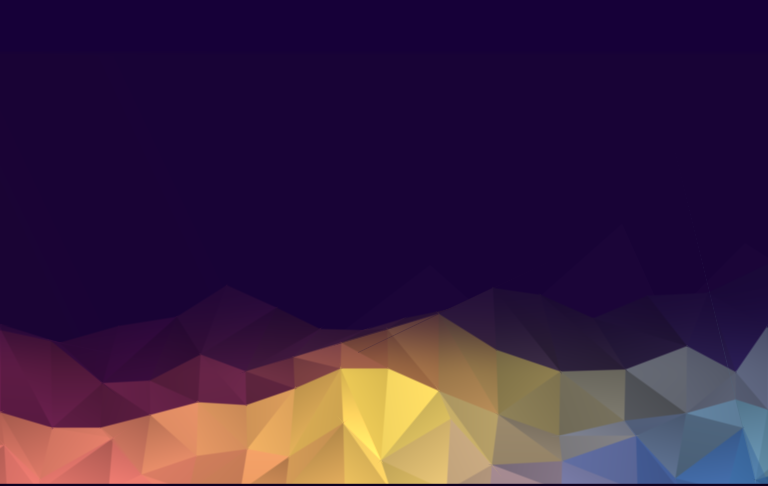
Give the GLSL for this background, as a Shadertoy shader.

```glsl
// A low-poly mountain band glowing coral, yellow and blue under a violet night.
// Three ridges made of tent functions shape a warped strip mesh; each triangle
// gets a tone from a colour ramp, a hashed shade and slope, and a height fade.

const float COLUMNS = 15.0;
const float TAU = 6.2832;
const vec3 NIGHT = vec3(0.094, 0.01, 0.212);

float hash(vec2 p) {
    vec3 q = fract(vec3(p.xyx) * 0.1031);
    q += dot(q, q.yzx + 33.33);
    return fract((q.x + q.y) * q.z);
}

// Height of a peak with separate left and right slopes.
float tent(float x, vec2 peak, vec2 slope) {
    float d = x - peak.x;
    return peak.y - max(-d * slope.x, d * slope.y);
}

float frontRidge(float x) {
    float h = mix(0.12, 0.09, smoothstep(0.5, 0.7, x));
    h = max(h, tent(x, vec2(0.0, 0.152), vec2(1.0, 0.5)));
    h = max(h, tent(x, vec2(0.283, 0.183), vec2(0.42, 0.44)));
    h = max(h, tent(x, vec2(0.404, 0.224), vec2(1.15, 1.0)));
    h = max(h, tent(x, vec2(0.456, 0.253), vec2(0.9, 0.55)));
    h = max(h, tent(x, vec2(0.501, 0.245), vec2(1.0, 0.7)));
    h = max(h, tent(x, vec2(0.67, 0.154), vec2(1.0, 1.0)));
    h = max(h, tent(x, vec2(0.82, 0.14), vec2(0.8, 0.3)));
    return max(h, tent(x, vec2(0.94, 0.187), vec2(0.8, 0.5)));
}

float middleRidge(float x) {
    float h = tent(x, vec2(0.814, 0.239), vec2(0.04, 1.0));
    h = max(h, tent(x, vec2(0.069, 0.298), vec2(-0.33, 1.8)));
    h = max(h, tent(x, vec2(0.241, 0.284), vec2(1.46, 0.66)));
    h = max(h, tent(x, vec2(0.521, 0.331), vec2(1.2, 1.0)));
    h = max(h, tent(x, vec2(0.579, 0.358), vec2(0.47, 1.4)));
    h = max(h, tent(x, vec2(0.625, 0.294), vec2(5.0, 0.65)));
    h = max(h, tent(x, vec2(0.898, 0.29), vec2(0.6, 2.2)));
    return max(h, tent(x, vec2(1.0, 0.331), vec2(2.3, 1.0)));
}

float backRidge(float x) {
    float h = max(0.26, tent(x, vec2(0.163, 0.337), vec2(0.9, 0.9)));
    h = max(h, tent(x, vec2(0.3, 0.418), vec2(1.0, 0.85)));
    h = max(h, tent(x, vec2(0.371, 0.362), vec2(1.5, 0.85)));
    h = max(h, tent(x, vec2(0.66, 0.424), vec2(0.9, 0.7)));
    h = max(h, tent(x, vec2(0.833, 0.4), vec2(1.3, 0.8)));
    return max(h, tent(x, vec2(1.0, 0.46), vec2(0.8, 1.0)));
}

// Mesh rows: 0 floor, 1 foothill, 2 front, 3 middle, 4 back.
vec2 meshVertex(float column, float row) {
    float jitter = hash(vec2(column + 20.0, row * 7.0 + 3.0)) - 0.5;
    float t = clamp(column / COLUMNS, 0.0, 1.0);
    float warp = row > 3.5 ? 0.03 * sin(TAU * t) : -0.028 * sin(TAU * pow(t, 2.4));
    float spread = row < 1.5 ? 0.5 : 0.06;
    float x = (column + spread * jitter) / COLUMNS + warp;
    if (row < 0.5) return vec2(x, -0.01);
    float front = frontRidge(x);
    if (row < 1.5) return vec2(x, front * (0.44 + 0.75 * jitter));
    if (row < 2.5) return vec2(x, front);
    float middle = max(middleRidge(x), front + 0.01);
    if (row < 3.5) return vec2(x, middle);
    return vec2(x, max(backRidge(x), middle + 0.012));
}

// Signed distance to the left of the line from a to b.
float edge(vec2 p, vec2 a, vec2 b) {
    vec2 d = b - a;
    return (d.x * (p.y - a.y) - d.y * (p.x - a.x)) / length(d);
}

// Smooth coverage of a counter-clockwise triangle.
float coverage(vec2 p, vec2 a, vec2 b, vec2 c, vec2 scale, float blur) {
    p *= scale; a *= scale; b *= scale; c *= scale;
    float inside = min(edge(p, a, b), min(edge(p, b, c), edge(p, c, a)));
    return smoothstep(-blur, blur, inside);
}

vec3 ramp(vec3 stops[7], float x) {
    float t = clamp(x, 0.0, 0.999) * 6.0;
    int i = int(t);
    return mix(stops[i], stops[i + 1], fract(t));
}

vec3 rowColor(float row, float x) {
    if (row < 0.5) return ramp(vec3[7](vec3(.85,.44,.4), vec3(.87,.45,.41), vec3(.9,.59,.38),
        vec3(.89,.76,.35), vec3(.6,.5,.52), vec3(.28,.37,.61), vec3(.2,.38,.57)), x);
    if (row < 1.5) return ramp(vec3[7](vec3(.8,.43,.37), vec3(.84,.48,.39), vec3(.88,.62,.37),
        vec3(.92,.8,.33), vec3(.65,.57,.44), vec3(.35,.4,.52), vec3(.33,.48,.57)), x);
    if (row < 2.5) return ramp(vec3[7](vec3(.38,.11,.28), vec3(.38,.12,.27), vec3(.38,.14,.26),
        vec3(.66,.42,.27), vec3(.52,.46,.28), vec3(.35,.36,.38), vec3(.34,.37,.47)), x);
    return ramp(vec3[7](vec3(.21,.05,.24), vec3(.2,.04,.22), vec3(.23,.08,.22),
        vec3(.25,.13,.22), vec3(.2,.15,.23), vec3(.15,.11,.23), vec3(.13,.09,.28)), x);
}

vec3 facetColor(vec2 p, vec2 center, float row, float seed) {
    float turn = TAU * hash(vec2(seed, row + 31.0));
    float shade = 0.86 + 0.26 * hash(vec2(seed, row + 5.0));
    shade += 1.3 * dot(p - center, vec2(cos(turn), sin(turn) - 0.7));
    float fade = 0.65 * smoothstep(0.22, 0.42, p.y);
    fade *= row < 2.5 ? 1.0 - 0.6 * smoothstep(0.6, 0.75, center.x) : 1.0;
    return mix(rowColor(row, center.x) * shade, NIGHT, fade);
}

vec3 nightSky(vec2 p, float blur) {
    vec3 sky = NIGHT + vec3(0.009, 0.005, -0.008) * (1.0 - smoothstep(0.0, 0.6, p.x + 0.3 * p.y));
    float ghost = max(tent(p.x, vec2(0.81, 0.54), vec2(1.4, 3.5)),
        max(tent(p.x, vec2(0.56, 0.455), vec2(1.2, 1.4)), tent(p.x, vec2(0.97, 0.5), vec2(1.6, 1.0))));
    sky += vec3(0.01, 0.01, 0.008) * smoothstep(-blur, blur, ghost - p.y);
    return mix(sky, vec3(0.085, 0.0, 0.22), smoothstep(0.885, 0.9, p.y));
}

void mainImage(out vec4 fragColor, in vec2 fragCoord) {
    vec2 p = fragCoord / iResolution.xy;
    vec2 scale = vec2(iResolution.x / iResolution.y, 1.0);
    float blur = 0.0026;
    vec4 sum = vec4(0.0);
    // Split each nearby mesh cell into two facets and blend by coverage.
    for (float row = 0.0; row < 4.0; row++) {
        for (float k = -2.0; k < 3.0; k++) {
            float column = floor(p.x * COLUMNS) + k;
            vec2 a = meshVertex(column, row), b = meshVertex(column + 1.0, row);
            vec2 c = meshVertex(column + 1.0, row + 1.0), d = meshVertex(column, row + 1.0);
            bool rising = hash(vec2(column + 40.0, row)) > 0.5;
            vec2 e = rising ? c : d, f = rising ? a : b;
            float lower = coverage(p, a, b, e, scale, blur);
            float upper = coverage(p, f, c, d, scale, blur);
            float seed = column * 2.0 + 50.0;
            sum += lower * vec4(facetColor(p, (a + b + e) / 3.0, row, seed), 1.0);
            sum += upper * vec4(facetColor(p, (f + c + d) / 3.0, row, seed + 1.0), 1.0);
        }
    }
    vec3 color = mix(nightSky(p, blur), sum.rgb / max(sum.a, 0.001), min(sum.a, 1.0));
    color = mix(NIGHT * 0.6, color, smoothstep(0.003, 0.006, p.y));
    fragColor = vec4(color, 1.0);
}
```
